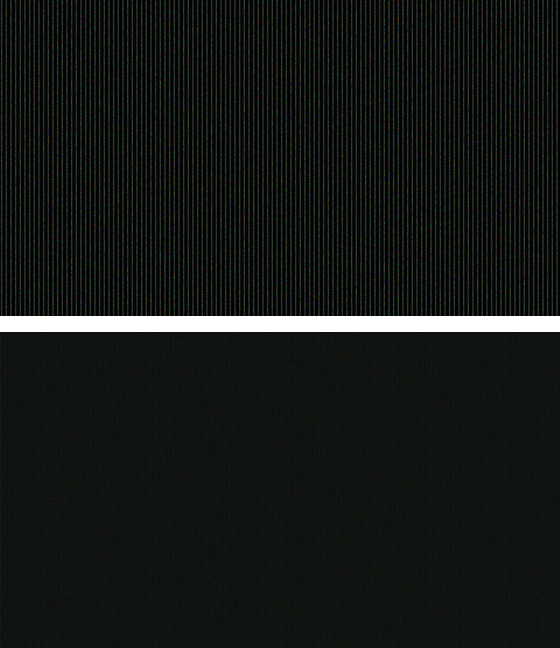
Top, the tile; bottom, the same tile 3 across and 3 down.
Write a Shadertoy shader that draws this pattern.

```glsl
const float STRIPES = 120.0;
const float STRIPE_CENTER = 0.35;
const float HALF_WIDTH = 0.155;
const vec2 GRAIN_CELLS = vec2(512.0, 288.0);
const vec3 BACKGROUND = vec3(0.002, 0.017, 0.010);
const vec3 THREAD = vec3(0.190, 0.202, 0.182);
const float LIGHT_RANGE = 0.13;
const float TINT_RANGE = 0.20;

// Three independent random values per lattice cell
vec3 hash32(vec2 cell) {
    vec3 p = fract(cell.xyx * vec3(0.1031, 0.1030, 0.0973));
    p += dot(p, p.yxz + 33.33);
    return fract((p.xxy + p.yzz) * p.zyx);
}

// Mostly grey grain with a weak tint, wrapped at the canvas border
vec3 grainCell(vec2 cell, vec2 cells) {
    vec2 wrapped = mod(cell, cells);
    vec3 tint = hash32(wrapped);
    float light = hash32(wrapped + 619.0).x - 0.5;
    tint -= dot(tint, vec3(1.0 / 3.0));
    return THREAD + LIGHT_RANGE * light + TINT_RANGE * tint;
}

// Smooth grain, interpolated between cell centers
vec3 grain(vec2 uv, vec2 cells) {
    vec2 p = uv * cells - 0.5;
    vec2 cell = floor(p);
    vec2 f = smoothstep(0.0, 1.0, p - cell);
    vec3 low = mix(grainCell(cell, cells), grainCell(cell + vec2(1.0, 0.0), cells), f.x);
    vec3 high = mix(grainCell(cell + vec2(0.0, 1.0), cells), grainCell(cell + 1.0, cells), f.x);
    return mix(low, high, f.y);
}

// Pixel coverage of a periodic vertical stripe
float stripeCoverage(float x, float center, float halfWidth, float pixel) {
    float d = abs(fract(x - center + 0.5) - 0.5);
    float right = min(d + 0.5 * pixel, halfWidth);
    float left = max(d - 0.5 * pixel, -halfWidth);
    return clamp((right - left) / pixel, 0.0, 1.0);
}

void mainImage(out vec4 fragColor, in vec2 fragCoord) {
    vec2 uv = fragCoord / iResolution.xy;
    float pixel = STRIPES / iResolution.x;

    // Speckled threads over a nearly black ground
    float thread = stripeCoverage(uv.x * STRIPES, STRIPE_CENTER, HALF_WIDTH, pixel);
    vec3 color = mix(BACKGROUND, grain(uv, GRAIN_CELLS), thread);
    fragColor = vec4(color, 1.0);
}
```
